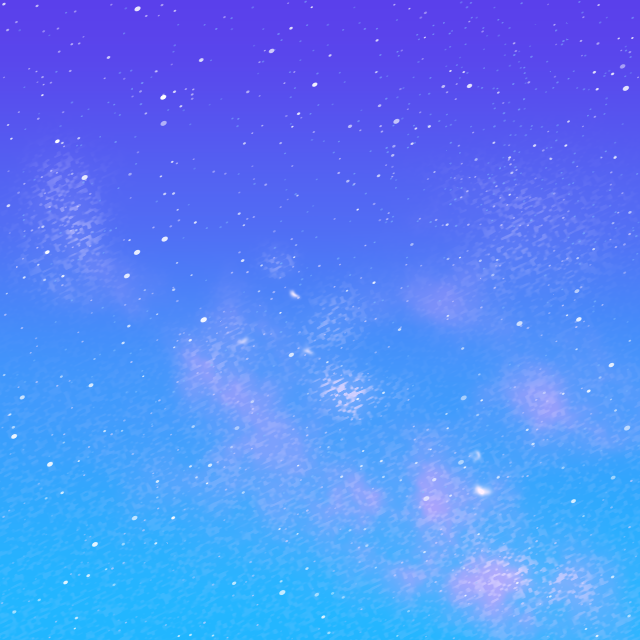
This background is drawn by a Shadertoy shader. Its source:

```glsl
// A violet-to-cyan evening sky with pink nebula clouds, pale star dust and stars.
// The sky is a stacked vertical gradient; clouds are warped elliptical masks broken
// up by fractal noise; dust and stars are jittered grids whose density follows masks.

const vec3 VIOLET = vec3(0.355, 0.250, 0.920);
const vec3 INDIGO = vec3(0.315, 0.440, 0.960);
const vec3 AZURE  = vec3(0.250, 0.590, 0.985);
const vec3 CYAN   = vec3(0.130, 0.715, 1.000);
const vec3 PINK   = vec3(0.800, 0.630, 0.985);
const vec3 PEARL  = vec3(0.860, 0.830, 1.000);
const vec3 ICE    = vec3(0.520, 0.760, 1.000);

float hash(vec2 p) {
    vec3 q = fract(vec3(p.xyx) * 0.1031);
    q += dot(q, q.yzx + 33.33);
    return fract((q.x + q.y) * q.z);
}

float noise(vec2 p) {
    vec2 i = floor(p), f = fract(p);
    f = f * f * (3.0 - 2.0 * f);
    return mix(mix(hash(i), hash(i + vec2(1, 0)), f.x),
               mix(hash(i + vec2(0, 1)), hash(i + vec2(1, 1)), f.x), f.y);
}

float fbm(vec2 p) {
    float sum = 0.0, amp = 0.5;
    for (int i = 0; i < 5; i++) {
        sum += amp * noise(p);
        p = mat2(1.6, 1.2, -1.2, 1.6) * p + 7.3;
        amp *= 0.5;
    }
    return sum;
}

vec2 rotate(vec2 p, float angle) {
    float c = cos(angle), s = sin(angle);
    return vec2(c * p.x + s * p.y, c * p.y - s * p.x);
}

// Soft tilted ellipse: 1 at the centre, fading past its radii
float puff(vec2 p, vec2 center, vec2 radii, float tilt) {
    vec2 d = rotate(p - center, tilt) / radii;
    return exp(-dot(d, d));
}

// One jittered star per cell; 'density' is the chance that a cell holds one
float stars(vec2 p, float cells, float radius, float density, float seed, float pixel) {
    vec2 id = floor(p * cells);
    vec2 jitter = vec2(hash(id + seed), hash(id + seed + 41.7));
    vec2 d = p - (id + 0.2 + 0.6 * jitter) / cells;
    d = rotate(d, 0.5) * vec2(0.8, 1.2);
    float size = max(radius * mix(0.65, 1.2, hash(id + seed + 87.1)), 0.7 * pixel);
    float lit = step(hash(id + seed + 13.9), density);
    float shine = mix(0.45, 1.0, hash(id + seed + 63.2));
    return lit * shine * (1.0 - smoothstep(size - 0.6 * pixel, size + 0.8 * pixel, length(d)));
}

vec3 skyGradient(float y) {
    vec3 c = mix(CYAN, AZURE, smoothstep(0.02, 0.46, y));
    c = mix(c, INDIGO, smoothstep(0.38, 0.68, y));
    return mix(c, VIOLET, smoothstep(0.56, 1.02, y));
}

// Broad rosy clouds
float pinkMask(vec2 p) {
    float m = 0.85 * puff(p, vec2(0.81, 0.10), vec2(0.17, 0.085), -0.5);
    m += 0.60 * puff(p, vec2(0.62, 0.23), vec2(0.13, 0.10), -0.8);
    m += 0.68 * puff(p, vec2(0.88, 0.34), vec2(0.10, 0.055), 0.1);
    m += 0.35 * puff(p, vec2(0.86, 0.43), vec2(0.11, 0.06), -0.4);
    m += 0.42 * puff(p, vec2(0.69, 0.53), vec2(0.08, 0.07), -0.4);
    m += 0.60 * puff(p, vec2(0.35, 0.46), vec2(0.055, 0.085), 0.45);
    m += 0.40 * puff(p, vec2(0.40, 0.35), vec2(0.14, 0.10), -0.5);
    m += 0.25 * puff(p, vec2(0.16, 0.56), vec2(0.07, 0.05), -0.5);
    return m + 0.25 * puff(p, vec2(0.42, 0.23), vec2(0.28, 0.11), -0.25);
}

// Grainy pale patches
float dustMask(vec2 p) {
    float m = 0.85 * puff(p, vec2(0.115, 0.685), vec2(0.045, 0.06), 0.2);
    m += 0.48 * puff(p, vec2(0.085, 0.60), vec2(0.06, 0.06), 0.0);
    m += 1.15 * puff(p, vec2(0.555, 0.388), vec2(0.055, 0.024), -0.1);
    m += 0.50 * puff(p, vec2(0.525, 0.49), vec2(0.055, 0.05), 0.5);
    m += 0.50 * puff(p, vec2(0.86, 0.61), vec2(0.11, 0.09), 0.4);
    m += 0.32 * puff(p, vec2(0.77, 0.68), vec2(0.07, 0.035), -0.3);
    m += 0.55 * puff(p, vec2(0.36, 0.46), vec2(0.05, 0.045), 0.3);
    m += 0.45 * puff(p, vec2(0.43, 0.595), vec2(0.025, 0.022), 0.0);
    return m + 0.95 * puff(p, vec2(0.83, 0.105), vec2(0.10, 0.04), -0.5);
}

void mainImage(out vec4 fragColor, in vec2 fragCoord) {
    vec2 p = fragCoord / iResolution.xy;
    float pixel = 1.0 / min(iResolution.x, iResolution.y);
    vec3 color = skyGradient(p.y);

    // Clouds, with ragged outlines and mottled interiors
    vec2 warp = vec2(fbm(p * 9.0), fbm(p * 9.0 + 31.0)) - 0.48;
    float mottle = smoothstep(0.22, 0.68, fbm(p * 13.0 + 5.0));
    float pink = pinkMask(p + 0.12 * warp) * mix(0.35, 1.1, mottle);
    float dust = dustMask(p + 0.06 * warp) * mix(0.55, 1.1, mottle);
    color = mix(color, PINK, min(0.8 * pink, 0.85));

    // Fine slanted grain
    float grain = noise(rotate(p, 0.45) * vec2(150.0, 260.0));
    float speck = smoothstep(0.40, 0.90, grain);
    float haze = 0.12 * (1.0 - smoothstep(0.25, 0.55, p.y)) + 0.22 * min(pink, 1.0);
    color = mix(color, PEARL, min(dust * (0.18 + 0.65 * speck) + haze * speck, 0.9));

    // Faint dust stars, then small and bright stars
    float blueField = puff(p, vec2(0.78, 0.84), vec2(0.32, 0.16), -0.4);
    color = mix(color, ICE, 0.55 * stars(p, 120.0, 0.0013, 0.03 + 0.11 * blueField, 3.0, pixel));
    color = mix(color, PEARL, 0.70 * stars(p, 95.0, 0.0014, 0.04 + 0.3 * dust + 0.08 * pink, 19.0, pixel));
    color = mix(color, vec3(1), 0.85 * stars(p, 38.0, 0.0018, 0.13, 52.0, pixel));
    color = mix(color, vec3(1), stars(p, 17.0, 0.0034, 0.17, 105.0, pixel));

    // Small glowing clusters
    vec2 q = p + 0.012 * (vec2(noise(p * 90.0), noise(p * 90.0 + 9.0)) - 0.5);
    float glow = 1.2 * puff(q, vec2(0.755, 0.232), vec2(0.010, 0.008), 0.5);
    glow += 0.9 * puff(q, vec2(0.460, 0.540), vec2(0.006, 0.006), 0.0);
    glow += 0.7 * puff(q, vec2(0.480, 0.451), vec2(0.008, 0.006), 0.6);
    glow += 0.6 * puff(q, vec2(0.745, 0.287), vec2(0.006, 0.007), 0.0);
    glow += 0.6 * puff(q, vec2(0.380, 0.470), vec2(0.010, 0.005), 0.5);
    color = mix(color, vec3(1.0, 0.94, 1.0), min(glow, 1.0));
    fragColor = vec4(color, 1.0);
}
```
